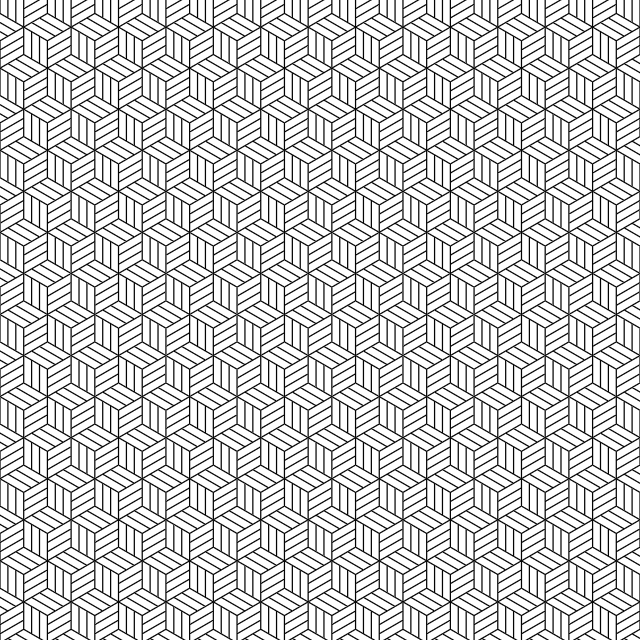
Reproduce this pattern procedurally as a Shadertoy shader.

```glsl
// Draws a grid of line-art isometric cubes, each face ruled into three stripes.

const float CUBES_ACROSS = 13.5;
const float STRIPES_PER_FACE = 3.0;
const float FACE_SPAN = 0.5;        // distance between opposite face edges, in cube widths
const float LINE_WIDTH = 0.0262;    // in cube widths
const vec2 CUBE_CENTER = vec2(0.5, -0.3507);
const vec3 PAPER = vec3(1.0);
const vec3 INK = vec3(0.01);

// Offset from the nearest center of a hexagonal lattice with unit spacing.
vec2 hexLocal(vec2 p) {
    vec2 cell = vec2(1.0, sqrt(3.0));
    vec2 a = p - cell * round(p / cell);
    vec2 b = p - cell * (floor(p / cell) + 0.5);
    return dot(a, a) < dot(b, b) ? a : b;
}

// Distance to the nearest of evenly spaced lines.
float lineDistance(float x, float spacing) {
    return abs(x - spacing * round(x / spacing));
}

// Distance to the ruling and side edges of one face.
float faceDistance(float across, float along) {
    return min(lineDistance(across, FACE_SPAN / STRIPES_PER_FACE),
               lineDistance(along, FACE_SPAN));
}

// Distance to the lines of a cube centered on the origin.
float cubeDistance(vec2 p) {
    float h = 0.5 * sqrt(3.0);
    float left = -p.x;
    float right = dot(p, vec2(0.5, -h));
    float top = dot(p, vec2(0.5, h));

    // The three faces are turned copies of each other.
    if (left >= 0.0 && top <= 0.0) return faceDistance(left, top);
    if (right >= 0.0 && left <= 0.0) return faceDistance(right, left);
    return faceDistance(top, right);
}

// Share of a pixel covered by a line at distance d.
float lineCoverage(float d, float width, float pixel) {
    vec2 edges = (vec2(0.5, -0.5) * width - d) / pixel;
    vec2 filled = clamp(edges + 0.5, 0.0, 1.0);
    return filled.x - filled.y;
}

void mainImage(out vec4 fragColor, in vec2 fragCoord) {
    float pixel = CUBES_ACROSS / iResolution.x;
    vec2 p = hexLocal(fragCoord * pixel - CUBE_CENTER);
    float ink = lineCoverage(cubeDistance(p), LINE_WIDTH, pixel);
    fragColor = vec4(mix(PAPER, INK, ink), 1.0);
}
```
